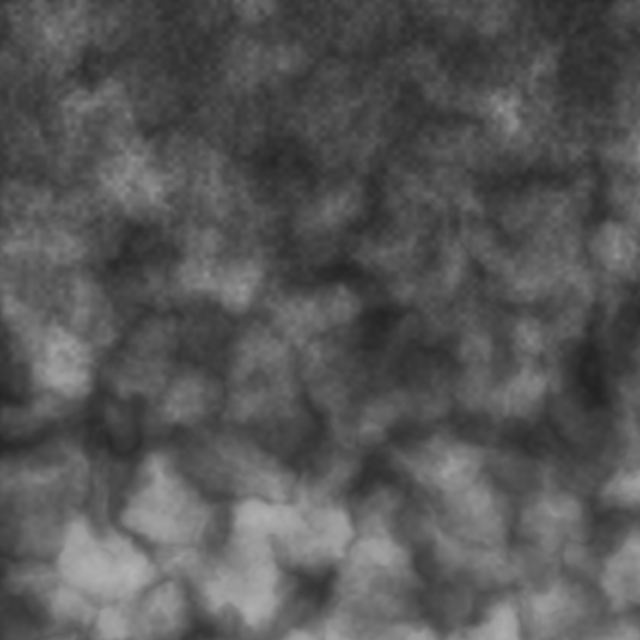
This texture is drawn by a Shadertoy shader. Its source:

```glsl
const float MEDIAN_GRAY = 0.388;
const float HEIGHT_FADE = 0.56;    // log brightness lost from bottom to top
const float BROAD_SCALE = 3.3;
const float BROAD_CONTRAST = 0.42;
const float PUFF_SCALE = 6.6;
const float PUFF_CONTRAST = 1.7;
const float PUFF_MEAN = 0.77;
const float PUFF_SHARPNESS = 16.0;
const float PUFF_LIFT = 0.32;      // random height of single puffs
const float WARP = 0.1;
const float WISP_SCALE = 12.0;
const float WISP_CONTRAST = 1.0;
const float GRAIN_SCALE = 105.0;
const float GRAIN_CONTRAST = 0.27;
const vec2 GLOW_CENTER = vec2(0.2, 0.1);
const vec2 GLOW_SIZE = vec2(0.2, 0.11);
const float GLOW_STRENGTH = 0.4;

float hash(vec2 p) {
    return fract(sin(dot(p, vec2(127.1, 311.7))) * 43758.5453);
}

vec2 hash2(vec2 p) {
    return vec2(hash(p), hash(p + vec2(37.2, 17.9)));
}

float noise(vec2 p) {
    vec2 cell = floor(p);
    vec2 f = fract(p);
    vec2 u = f * f * (3.0 - 2.0 * f);
    float low = mix(hash(cell), hash(cell + vec2(1, 0)), u.x);
    float high = mix(hash(cell + vec2(0, 1)), hash(cell + vec2(1, 1)), u.x);
    return mix(low, high, u.y);
}

float fbm(vec2 p) {
    float sum = 0.0;
    float weight = 0.5;
    for (int i = 0; i < 4; i++) {
        sum += weight * noise(p);
        p = mat2(1.6, 1.2, -1.2, 1.6) * p + 11.3;
        weight *= 0.55;
    }
    return sum / 1.009;
}

// Rounded domes around scattered centers, merged by a smooth minimum
float puffs(vec2 p) {
    vec2 cell = floor(p);
    float sum = 0.0;
    for (int y = -1; y <= 1; y++) {
        for (int x = -1; x <= 1; x++) {
            vec2 id = cell + vec2(x, y);
            vec2 offset = id + 0.5 + 0.75 * (hash2(id) - 0.5) - p;
            float depth = dot(offset, offset) + PUFF_LIFT * hash(id + 71.3);
            sum += exp(-PUFF_SHARPNESS * depth);
        }
    }
    return 1.0 + log(sum) / PUFF_SHARPNESS;
}

void mainImage(out vec4 fragColor, in vec2 fragCoord) {
    vec2 uv = fragCoord / iResolution.y;

    // Turbulent displacement makes the puffs ragged
    vec2 swirl = vec2(fbm(uv * 9.0 + 3.1), fbm(uv * 9.0 + 47.6)) - 0.5;
    vec2 p = uv + WARP * swirl;

    // Billows, clearer near the bottom
    float billows = 0.6 * puffs(p * PUFF_SCALE + 5.0)
                  + 0.4 * puffs(p * PUFF_SCALE * 2.1 + 23.0) - PUFF_MEAN;
    float clarity = mix(1.15, 0.65, smoothstep(0.3, 1.0, uv.y));

    // Large patches, wisps and a bright bank of smoke
    float broad = noise(p * BROAD_SCALE + 8.4) - 0.5;
    float wisps = fbm(p * WISP_SCALE + 31.0) - 0.5;
    vec2 toGlow = (p - GLOW_CENTER) / GLOW_SIZE;
    float glow = exp(-dot(toGlow, toGlow));

    // Soft grain, stronger in the dark upper part
    float grain = 0.6 * noise(uv * GRAIN_SCALE)
                + 0.4 * noise(uv * GRAIN_SCALE * vec2(0.8, 0.4) + 19.0) - 0.5;
    grain *= mix(0.5, 1.5, smoothstep(0.1, 0.9, uv.y));

    float tone = HEIGHT_FADE * (0.5 - uv.y)
               + PUFF_CONTRAST * clarity * billows
               + BROAD_CONTRAST * broad
               + WISP_CONTRAST * wisps
               + GLOW_STRENGTH * glow
               + GRAIN_CONTRAST * grain;
    float gray = MEDIAN_GRAY * exp(tone);

    // Highlights roll off softly
    gray = min(gray, 0.6 + 0.4 * tanh(max(gray - 0.6, 0.0)));
    fragColor = vec4(vec3(gray), 1.0);
}
```
